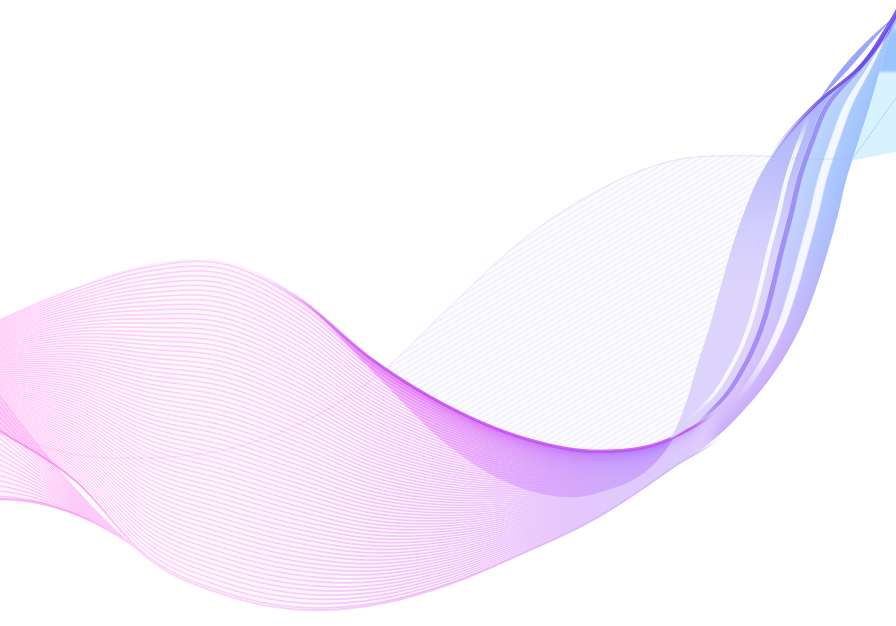
Write a WebGL 1 fragment shader that draws this background.

```glsl
precision highp float;
// Flowing translucent ribbons on white: a pink sheet of fine lines that twists
// into violet and rises as a blue band. Edges are cubic splines; the fine lines
// are repeats of the relative height between two edges. The canvas is 12 wide.
uniform vec2 u_resolution;

float pixel;

// Catmull-Rom weight of a knot at offset t
vec4 knotWeight(vec4 t) {
  t = min(abs(t), 2.0);
  vec4 near = (1.5 * t - 2.5) * t * t + 1.0;
  vec4 far = ((-0.5 * t + 2.5) * t - 4.0) * t + 2.0;
  return mix(near, far, step(1.0, t));
}

// Curve through sixteen evenly spaced values
float spline(float t, vec4 a, vec4 b, vec4 c, vec4 d) {
  vec4 i = vec4(0.0, 1.0, 2.0, 3.0) - t;
  return dot(a, knotWeight(i)) + dot(b, knotWeight(i + 4.0))
       + dot(c, knotWeight(i + 8.0)) + dot(d, knotWeight(i + 12.0));
}

float inside(float d) { return clamp(d / pixel + 0.5, 0.0, 1.0); }

float between(float v, float lo, float hi) {
  return inside(v - lo) * inside(hi - v);
}

float stroke(float d, float width) {
  float cover = clamp((0.5 * (width + pixel) - abs(d)) / pixel, 0.0, 1.0);
  return cover * min(width / pixel, 1.0);
}

// Repeated strokes, fading to their mean tone where they crowd together
float lines(float v, float gap, float width) {
  gap = max(gap, 0.0001);
  float single = stroke((fract(v) - 0.5) * gap, width);
  return mix(min(width / gap, 1.0), single, smoothstep(pixel, 2.0 * pixel, gap));
}

vec3 hue(float x) {
  vec3 c = mix(vec3(0.99, 0.45, 0.93), vec3(0.86, 0.32, 0.96), smoothstep(2.5, 5.5, x));
  c = mix(c, vec3(0.62, 0.38, 0.98), smoothstep(5.5, 9.0, x));
  return mix(c, vec3(0.36, 0.56, 0.98), smoothstep(9.4, 11.6, x));
}

void main() {
  vec2 p = gl_FragCoord.xy / u_resolution.x * 12.0;
  pixel = 12.0 / u_resolution.x;
  float x = p.x, y = p.y;
  vec3 tint = hue(x);
  vec3 color = vec3(1.0);

  // Heights of the sheet edges along x
  float kx = x + 1.0;
  float crest = spline(kx, vec4(3.63, 4.11, 4.53, 4.84), vec4(4.88, 4.39, 3.56, 2.94),
                       vec4(2.52, 2.34, 2.52, 3.31), vec4(5.27, 8.1, 10.0, 12.0));
  float base = spline(kx, vec4(3.2, 2.61, 1.95, 0.89), vec4(0.42, 0.22, 0.28, 0.55),
                      vec4(0.97, 1.45, 2.11, 2.86), vec4(4.8, 8.0, 10.0, 12.0));
  float fold = spline(kx, vec4(3.63, 4.11, 4.53, 4.84), vec4(4.88, 4.39, 3.4, 2.42),
                      vec4(1.84, 1.78, 2.48, 5.0), vec4(7.0, 9.0, 11.0, 12.0));
  float veil = spline(kx, vec4(3.0, 2.61, 2.3, 2.25), vec4(2.36, 2.7, 3.31, 4.25),
                      vec4(5.17, 5.83, 6.23, 6.3), vec4(6.25, 6.34, 6.5, 6.5));

  // Positions of the rising band edges along y
  float ky = (y - 1.5) * 2.0;
  float left = spline(ky, vec4(7.97, 8.56, 8.97, 9.19), vec4(9.34, 9.5, 9.64, 9.78),
                      vec4(9.95, 10.16, 10.48, 10.94), vec4(11.53, 11.88, 12.16, 12.4));
  float right = spline(ky, vec4(8.1, 8.84, 9.56, 10.06), vec4(10.44, 10.72, 10.92, 11.08),
                       vec4(11.22, 11.34, 11.5, 11.66), vec4(11.8, 11.94, 12.1, 12.3));
  float spine = spline(ky, vec4(7.0, 7.8, 8.97, 9.6), vec4(9.94, 10.16, 10.3, 10.42),
                       vec4(10.55, 10.67, 10.84, 11.06), vec4(11.5, 11.88, 12.16, 12.4));
  float rising = step(2.3, y);
  float leftOfBand = mix(1.0, inside(left - x), rising);

  // Pale veil with diagonal hatching
  float veilArea = between(y, crest, veil) * leftOfBand;
  float hatch = lines((y - 0.6 * x) / 0.075, 0.064, 0.018);
  color = mix(color, vec3(0.72, 0.68, 0.96), veilArea * (0.04 + 0.16 * hatch));
  float veilEdge = stroke(y - veil, 0.018) * inside(x - 0.5) * inside(11.4 - x);
  color = mix(color, tint, 0.16 * veilEdge);

  // Main sheet of fine lines
  float flow = 1.0 - smoothstep(9.2, 9.7, x);
  float height = crest - base;
  float sheet = between(y, base, crest) * flow;
  float thread = lines((y - base) / height * 68.0, height / 68.0, 0.022);
  color = mix(color, tint, sheet * (0.05 + 0.29 * thread));
  color = mix(color, tint, flow * 0.3 * stroke(y - base, 0.025));

  // Crossing lines in the left corner
  float top = 3.11 - 1.39 * x + 0.14 * x * x;
  float foot = 1.7 - 0.2 * x * x;
  float corner = between(y, foot, top) * inside(2.0 - x);
  float mesh = lines((y - foot) / (top - foot) * 20.0, (top - foot) / 20.0, 0.022);
  color = mix(color, tint, corner * (0.07 + 0.3 * mesh));
  float rim = stroke(y - foot, 0.03) + stroke(y - base, 0.03);
  color = mix(color, tint, 0.55 * min(rim, 1.0) * (1.0 - smoothstep(0.8, 2.0, x)));

  // Folded violet lens and the bright crest above it
  float lens = between(y, fold, crest) * inside(9.1 - x);
  float depth = max(crest - y, 0.0);
  color = mix(color, tint, lens * (0.28 + 0.3 * exp(-depth * 6.0)));
  float crestGlow = sheet * exp(-depth * 14.0) * smoothstep(3.4, 5.0, x);
  color = mix(color, tint, 0.45 * crestGlow);
  float crestLine = stroke(y - crest, 0.045) * flow * smoothstep(3.0, 5.5, x);
  color = mix(color, vec3(0.76, 0.28, 0.95), 0.8 * crestLine);

  // Rising band: left panel, spine panel, and blue right panel
  float panel = between(x, left, spine) * rising;
  float slit = stroke(x - spine + 0.13, 0.06) * smoothstep(2.7, 3.2, y);
  slit *= 1.0 - smoothstep(6.3, 6.9, y);
  vec3 lavender = mix(vec3(0.84, 0.8, 0.99), vec3(0.62, 0.66, 0.98), smoothstep(4.5, 7.2, y));
  color = mix(color, lavender, panel * 0.85 * (1.0 - 0.85 * slit));
  float across = (x - spine) / max(right - spine, 0.01);
  float opening = smoothstep(0.4, 0.45, across) * (1.0 - smoothstep(0.58, 0.63, across));
  opening *= smoothstep(2.9, 3.8, y);
  float band = between(x, spine, right) * rising * smoothstep(9.2, 9.7, x);
  vec3 blue = mix(vec3(0.76, 0.62, 0.98), vec3(0.56, 0.72, 0.99), smoothstep(3.0, 6.5, y));
  color = mix(color, blue, band * (0.55 + 0.3 * across) * (1.0 - 0.85 * opening));
  float spineLine = stroke(x - spine - 0.04, 0.07) * smoothstep(2.5, 3.0, y);
  color = mix(color, vec3(0.5, 0.36, 0.95), 0.55 * spineLine);

  // Upper right: cyan fan, blue strip and the dark twist
  float fan = inside(x - right) * inside(y - 6.23 - 0.2 * (x - 11.4));
  vec3 cyan = mix(vec3(0.85, 0.95, 1.0), vec3(0.6, 0.77, 0.99), smoothstep(7.38, 7.46, y));
  color = mix(color, cyan, fan * (1.0 - smoothstep(7.9, 8.2, y)));
  color = mix(color, vec3(0.6, 0.8, 0.98), 0.5 * fan * stroke(y - 6.3 - 1.4 * (x - 11.45), 0.03));
  float arch = 10.95 + 0.56 * (y - 7.0) + 0.28 * (y - 7.0) * (y - 7.0);
  float loop = between(x, arch, mix(arch, left, 0.45)) * inside(y - 7.0);
  color = mix(color, vec3(0.46, 0.54, 0.97), 0.75 * loop);
  float twist = stroke(x - left, 0.07) * smoothstep(6.2, 7.2, y);
  color = mix(color, vec3(0.38, 0.25, 0.9), 0.8 * twist);

  gl_FragColor = vec4(color, 1.0);
}
```
